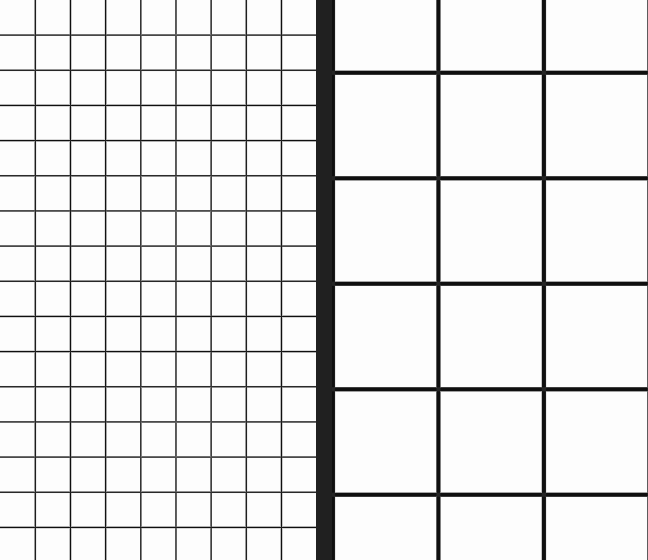
Left, the full canvas; right, a detail of the centre.
This pattern is drawn by a WebGL 1 fragment shader. Its source:

```glsl
precision highp float;
// Thin black square grid on off-white paper, 9 cells across and 16 down.
uniform vec2 u_resolution;

// Coverage of a line of the given half width, softened over one filter width.
vec2 lineCoverage(vec2 dist, float halfWidth, float filterWidth) {
  vec2 low = max(dist - 0.5 * filterWidth, -halfWidth);
  vec2 high = min(dist + 0.5 * filterWidth, vec2(halfWidth));
  return clamp((high - low) / filterWidth, 0.0, 1.0);
}

void main() {
  // Cell units, measured from the top left corner.
  float cellsPerPixel = 8.986 / u_resolution.x;
  vec2 fromTopLeft = vec2(gl_FragCoord.x, u_resolution.y - gl_FragCoord.y);
  vec2 cell = fromTopLeft * cellsPerPixel - vec2(0.004, -0.002);

  // Only inner lines are drawn, so the outer edges stay open.
  vec2 nearestLine = clamp(floor(cell + 0.5), vec2(1.0), vec2(8.0, 15.0));
  vec2 ink = lineCoverage(abs(cell - nearestLine), 0.02, 1.15 * cellsPerPixel);

  // The ink is slightly paler where two lines cross.
  float inkTone = mix(0.06, 0.14, ink.x * ink.y);
  float tone = mix(0.992, inkTone, max(ink.x, ink.y));
  gl_FragColor = vec4(vec3(tone), 1.0);
}
```
